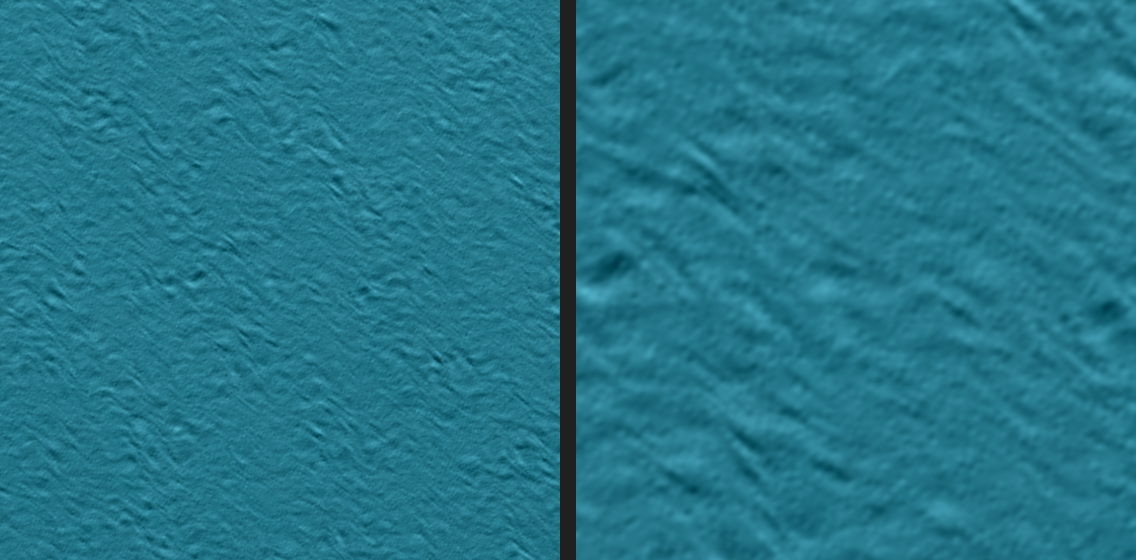
Left, the full canvas; right, a detail of the centre.
Reproduce this texture procedurally as a WebGL 1 fragment shader.

```glsl
precision highp float;
// Teal embossed leather: short slanted wrinkles in soft raking light.

uniform vec2 u_resolution;

vec3 hash3(vec2 cell) {
  vec3 h = fract(vec3(cell.xyx) * vec3(0.1031, 0.1030, 0.0973));
  h += dot(h, h.yxz + 33.33);
  return fract((h.xxy + h.yzz) * h.zyx);
}

// Cellular noise of random bumps and dents, returned as their slope
// toward the light, scaled to a standard deviation near one.
float cellSlope(vec2 p, vec2 light) {
  vec2 cell = floor(p);
  float slope = 0.0;
  for (int y = -1; y <= 1; y++) {
    for (int x = -1; x <= 1; x++) {
      vec2 neighbour = cell + vec2(float(x), float(y));
      vec3 rnd = hash3(neighbour + 300.0);
      vec2 offset = p - neighbour - rnd.xy;
      float falloff = max(0.0, 1.0 - dot(offset, offset));
      float bump = rnd.z * 2.0 - 1.0;
      slope += bump * dot(offset, light) * falloff * falloff * falloff;
    }
  }
  return slope * 10.0;
}

// Layered sines, roughly -1 to 1, for broad uneven patches.
float patches(vec2 p) {
  vec2 q = p + 0.06 * sin(p.yx * 17.0 + vec2(0.7, 2.1));
  return 0.4 * sin(q.x * 19.0 + q.y * 11.0 + 1.3)
       + 0.35 * sin(q.y * 27.0 - q.x * 14.0 + 4.0)
       + 0.25 * sin(q.x * 41.0 + q.y * 33.0);
}

void main() {
  vec2 p = gl_FragCoord.xy / u_resolution.y;

  // Bend the surface so the wrinkles wander.
  vec2 bent = p + 0.007 * sin(p.yx * vec2(43.0, 37.0) + vec2(1.0, 2.6))
                + 0.003 * sin(p.yx * vec2(97.0, 113.0) + p * 51.0);

  // Axes along and across the wrinkles, which fall to the right.
  vec2 grain = vec2(dot(bent, vec2(0.87, -0.5)), dot(bent, vec2(0.5, 0.87)));
  vec2 light = vec2(-0.35, 0.94);

  // Wrinkles fade into smoother patches; fine pores remain everywhere.
  float depth = 0.85 + 0.6 * patches(p);
  float shade = 0.8 * depth * cellSlope(grain * vec2(41.0, 64.0), light);
  shade += 0.5 * (0.5 + 0.5 * depth) * cellSlope(grain * vec2(78.0, 104.0) + 17.0, light);
  shade += 0.36 * cellSlope(p * 185.0 + 53.0, vec2(-0.5, 0.87));

  // Broad tone: a little lighter toward the top.
  shade += 0.45 * (p.y - 0.5) + 0.15 * patches(p * 0.4 + 2.0);

  vec3 teal = vec3(0.141, 0.466, 0.540);
  vec3 color = teal + shade * vec3(0.035, 0.045, 0.048);
  color.r += 0.006 * patches(p * 1.7 + 5.0);
  gl_FragColor = vec4(clamp(color, 0.0, 1.0), 1.0);
}
```
